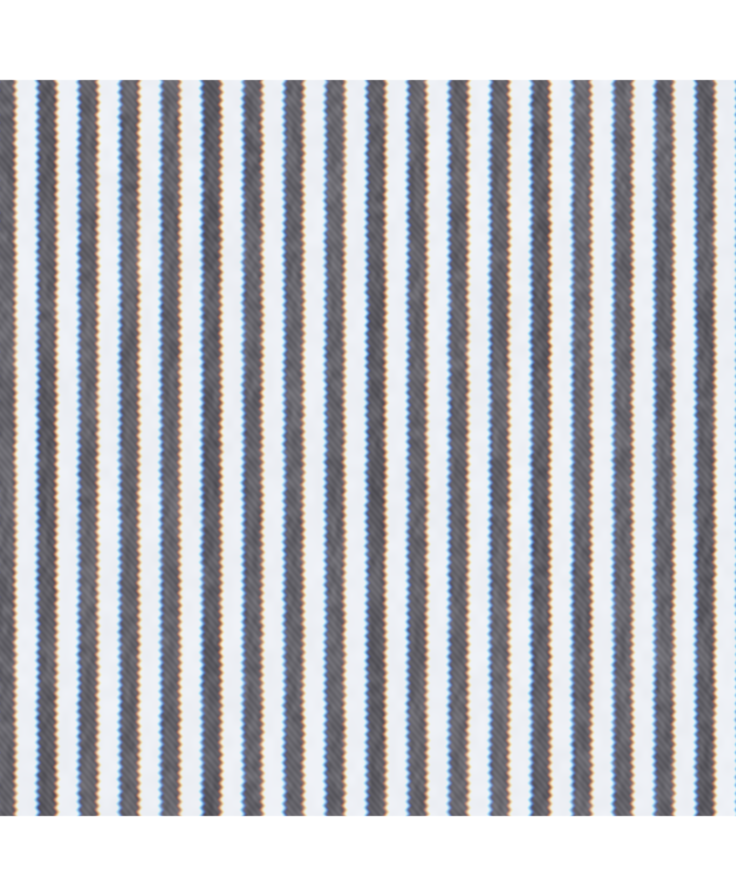
Give the GLSL for this texture, as a Shadertoy shader.

```glsl
// Woven ticking cloth: about eighteen narrow charcoal stripes on cool white,
// set as a square between plain white bands. Stripe edges are toothed by the
// weave and fringed blue on the left, amber on the right, by channel offsets.

float hash(vec2 p) {
    p = fract(p * vec2(0.1031, 0.1137));
    p += dot(p, p.yx + 33.33);
    return fract((p.x + p.y) * p.x * 91.7);
}

float noise(vec2 p) {
    vec2 cell = floor(p), f = fract(p);
    f = f * f * (3.0 - 2.0 * f);
    return mix(mix(hash(cell), hash(cell + vec2(1, 0)), f.x),
               mix(hash(cell + vec2(0, 1)), hash(cell + vec2(1, 1)), f.x), f.y);
}

void mainImage(out vec4 fragColor, in vec2 fragCoord) {
    // Cloth spans 0..1 across and down, centred on the canvas
    vec2 p = (fragCoord - 0.5 * iResolution.xy) / iResolution.x + 0.5;
    float pixel = 1.0 / iResolution.x;

    // Stripe number and signed offset from its centre, in stripe periods
    float across = (p.x - 0.0081) / 0.0559;
    float index = floor(across + 0.5);
    float offset = across - index;

    // Weave teeth along both edges, with a slight drift between stripes
    float tooth = sin(6.2832 * (p.y * 90.0 + 0.25 * index + 0.5 * step(0.0, offset)));
    float wobble = noise(vec2(index * 7.0 + 3.0 * step(0.0, offset), p.y * 60.0)) - 0.5;
    float halfWidth = 0.232 + 0.022 * tooth + 0.025 * wobble;

    // Red leans left and blue leans right, giving the coloured fringes
    vec3 edge = abs(offset - vec3(-0.027, 0.0, 0.027)) - halfWidth;
    float soft = max(0.065, pixel / 0.0559);
    vec3 ink = 1.0 - smoothstep(-soft, soft, edge);

    // Charcoal yarn: diagonal twill, mottling, and a darker every fourth stripe
    float twill = sin(6.2832 * (p.y * 90.0 + p.x * 110.0));
    float mottle = noise(p * vec2(150.0, 75.0) + 9.0) - 0.5;
    float fade = noise(vec2(index * 5.0, p.y * 9.0)) - 0.5;
    float fourth = 1.0 - step(0.5, abs(mod(index, 4.0) - 1.0));
    vec3 charcoal = vec3(0.405, 0.40, 0.425)
        + 0.018 * twill + 0.09 * mottle + 0.04 * fade - 0.03 * fourth;

    // White yarn with faint unevenness
    vec3 white = vec3(0.93, 0.94, 0.96)
        + 0.018 * (noise(p * vec2(90.0, 60.0)) - 0.5)
        + 0.012 * (noise(p * 12.0 + 40.0) - 0.5);

    vec3 cloth = mix(white, charcoal, ink);

    // Plain bands above and below the cloth
    float inside = smoothstep(-pixel, pixel, 0.5 - abs(p.y - 0.5));
    fragColor = vec4(mix(vec3(1.0), cloth, inside), 1.0);
}
```
